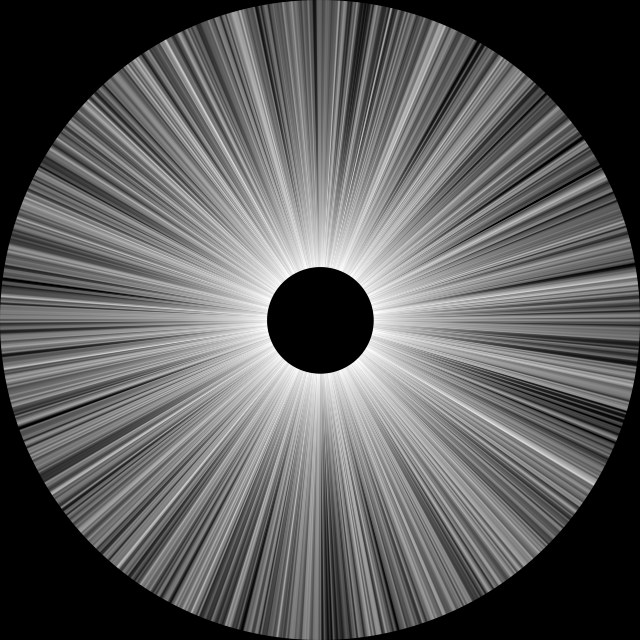
Reproduce this background procedurally as a three.js fragment shader.

```glsl
varying vec2 vUv;

const float TAU = 6.2831853;
const vec2 CENTER = vec2(0.5);
const float DISC_RADIUS = 0.5;
const float HOLE_RADIUS = 0.0833;
const vec2 HOLE_SHIFT = vec2(0.0006, -0.0006);
const float EDGE = 0.001;

// Radial glow
const float OUTER_LIGHT = 0.33;
const float GLOW_LIGHT = 0.62;
const float GLOW_REACH = 0.17;

// Fibres
const int OCTAVES = 4;
const float FIRST_COUNT = 97.0;
const float COUNT_GROWTH = 2.25;
const float FIRST_WEIGHT = 0.16;
const float WEIGHT_STEP = 0.06;
const float INNER_CONTRAST = 0.36;
const float OUTER_CONTRAST = 1.05;
const float MIN_FIBRE_WIDTH = 0.0012;

// Dark gaps between fibres
const float GAP_COUNT = 420.0;
const float GAP_CHANCE = 0.09;
const float GAP_DEPTH = 0.2;
const float RAY_DEPTH = 0.3;

float hash(float n, float seed) {
  return fract(sin(n * 12.9898 + seed * 78.233) * 43758.547);
}

// Value noise that closes on itself after one full turn
float ringNoise(float turn, float count, float seed) {
  float x = turn * count;
  float cell = floor(x);
  float f = fract(x);
  float a = hash(mod(cell, count), seed);
  float b = hash(mod(cell + 1.0, count), seed);
  return mix(a, b, f * f * (3.0 - 2.0 * f));
}

// Layered fibres around zero, with layers too thin to show faded out
float fibres(float turn, float radius) {
  float sum = 0.0;
  float count = FIRST_COUNT;
  float weight = FIRST_WEIGHT;
  for (int i = 0; i < OCTAVES; i++) {
    float width = TAU * radius / count;
    float visible = smoothstep(0.3, 1.0, width / MIN_FIBRE_WIDTH);
    sum += (ringNoise(turn, count, float(i) + 1.0) - 0.5) * weight * visible;
    count = floor(count * COUNT_GROWTH);
    weight += WEIGHT_STEP;
  }
  return sum;
}

// Sparse narrow gaps, one chance per angular cell
float scatteredGaps(float turn) {
  float x = turn * GAP_COUNT;
  float cell = mod(floor(x), GAP_COUNT);
  float present = step(hash(cell, 9.0), GAP_CHANCE);
  float line = 1.0 - smoothstep(0.1, 0.45, abs(fract(x) - 0.5));
  return present * line * mix(0.4, 1.0, hash(cell, 10.0));
}

float darkRay(float angle, float degreesAt, float halfWidth) {
  float delta = mod(angle - radians(degreesAt) + 0.5 * TAU, TAU) - 0.5 * TAU;
  return exp(-pow(delta / radians(halfWidth), 2.0));
}

float discMask(float dist, float radius) {
  return 1.0 - smoothstep(radius - EDGE, radius + EDGE, dist);
}

void main() {
  vec2 p = vUv - CENTER;
  float radius = length(p);
  float angle = atan(p.y, p.x + step(radius, 0.00001));
  float turn = fract(angle / TAU);

  // Glow fading outward from the hole
  float falloff = exp(-max(radius - HOLE_RADIUS, 0.0) / GLOW_REACH);
  float light = OUTER_LIGHT + GLOW_LIGHT * falloff;

  // Fibres gain contrast toward the rim
  float spread = smoothstep(HOLE_RADIUS, 0.36, radius);
  light += fibres(turn, radius) * mix(INNER_CONTRAST, OUTER_CONTRAST, spread);

  // Gaps and the strongest dark rays
  float rays = darkRay(angle, -117.9, 0.4)
    + 0.8 * darkRay(angle, 47.0, 0.25)
    + 0.6 * darkRay(angle, 84.7, 0.5)
    + 0.5 * darkRay(angle, 60.0, 1.2);
  light -= (scatteredGaps(turn) * GAP_DEPTH + rays * RAY_DEPTH) * mix(0.15, 1.0, spread);

  // Outer disc with a black hole
  float hole = discMask(length(p - HOLE_SHIFT), HOLE_RADIUS);
  float mask = discMask(radius, DISC_RADIUS) * (1.0 - hole);
  gl_FragColor = vec4(vec3(clamp(light, 0.0, 1.0) * mask), 1.0);
}
```
